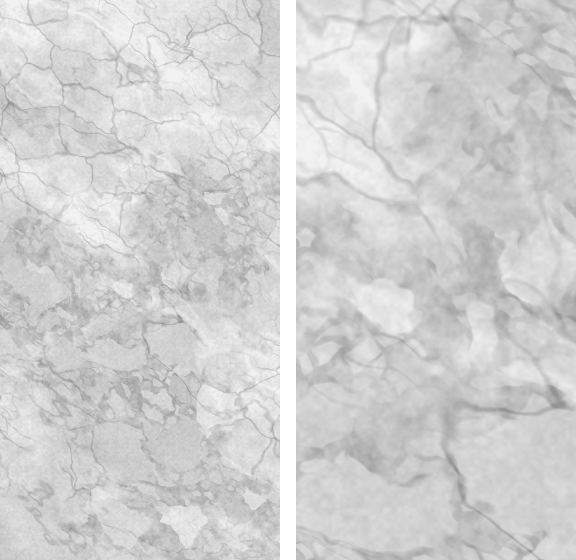
Left: the whole. Right: its middle third, enlarged.
Write a WebGL 1 fragment shader that draws this texture.

```glsl
precision highp float;
// Pale grey brecciated marble: broken clasts in a granular matrix, smooth slabs and diagonal veins.

uniform vec2 u_resolution;

const vec2 GRAIN_DIR = vec2(0.8, -0.6);

float hash(vec2 p) {
  return fract(sin(dot(p, vec2(127.1, 311.7))) * 43758.5453);
}

vec2 hash2(vec2 p) {
  return vec2(hash(p), hash(p + 57.3));
}

float noise(vec2 p) {
  vec2 i = floor(p);
  vec2 f = fract(p);
  f = f * f * (3.0 - 2.0 * f);
  float low = mix(hash(i), hash(i + vec2(1.0, 0.0)), f.x);
  float high = mix(hash(i + vec2(0.0, 1.0)), hash(i + 1.0), f.x);
  return mix(low, high, f.y);
}

// Layered noise, centred on zero
float fbm(vec2 p) {
  float sum = 0.0;
  float gain = 0.5;
  for (int i = 0; i < 5; i++) {
    sum += gain * (noise(p) - 0.5);
    p = mat2(1.6, 1.2, -1.2, 1.6) * p + 7.1;
    gain *= 0.52;
  }
  return sum;
}

// Turns and stretches space along the diagonal grain of the stone
vec2 alongGrain(vec2 p, float stretch) {
  vec2 across = vec2(-GRAIN_DIR.y, GRAIN_DIR.x);
  return vec2(dot(p, GRAIN_DIR) / stretch, dot(p, across));
}

// Voronoi cells: x = distance to the border, y = random id
vec2 cells(vec2 p) {
  vec2 base = floor(p);
  vec2 f = fract(p);
  vec2 home = vec2(0.0);
  vec2 toHome = vec2(0.0);
  float nearest = 8.0;
  for (int j = -1; j <= 1; j++) {
    for (int i = -1; i <= 1; i++) {
      vec2 g = vec2(float(i), float(j));
      vec2 r = g + 0.1 + 0.8 * hash2(base + g) - f;
      float d = dot(r, r);
      if (d < nearest) {
        nearest = d;
        home = g;
        toHome = r;
      }
    }
  }
  float border = 8.0;
  for (int j = -1; j <= 1; j++) {
    for (int i = -1; i <= 1; i++) {
      vec2 g = home + vec2(float(i), float(j));
      vec2 r = g + 0.1 + 0.8 * hash2(base + g) - f;
      vec2 gap = r - toHome;
      if (dot(gap, gap) > 0.0001) {
        border = min(border, dot(0.5 * (toHome + r), normalize(gap)));
      }
    }
  }
  return vec2(border, hash(base + home + 91.7));
}

// Coverage of the clasts in one cell layer; share sets how many cells are filled
float clastMask(vec2 cell, float gap, float soft, float share) {
  return smoothstep(gap, gap + soft, cell.x) * smoothstep(-0.06, 0.06, share - cell.y);
}

float clastTone(float id, float dark, float light) {
  return mix(dark, light, fract(id * 17.3));
}

// Thin wandering line where the noise crosses zero
float vein(vec2 p, float scale, float width) {
  return 1.0 - smoothstep(0.0, width * scale, abs(fbm(p * scale)));
}

void main() {
  vec2 p = gl_FragCoord.xy / u_resolution.x;

  // Crooked coordinates shared by clasts and cracks
  vec2 bend = vec2(fbm(p * 5.0), fbm(p * 5.0 + 17.0));
  vec2 ripple = vec2(noise(p * 45.0), noise(p * 45.0 + 31.0)) - 0.5;
  vec2 warped = p + 0.17 * bend + 0.010 * ripple;
  vec2 q = alongGrain(warped, 1.45);
  float cloud = fbm(q * 3.5 + 4.0);

  // Crushed zones: an upright column and a diagonal belt
  float column = exp(-pow((p.x - 0.55) / 0.24, 2.0));
  float belt = exp(-pow((alongGrain(p, 1.0).y - 0.80) / 0.26, 2.0));
  float crush = 1.3 * fbm(q * 3.0 + 23.0) + 0.35 * fbm(p * 16.0) + 0.16 * column + 0.24 * belt;
  float broken = smoothstep(0.02, 0.22, crush);

  // Granular matrix with three sizes of clasts
  vec2 small = cells(q * 40.0);
  vec2 medium = cells(q * 18.0 + 5.0);
  vec2 large = cells(q * 7.5 + 11.0);
  float rubble = 0.745 + 0.26 * fbm(p * 48.0) + 0.16 * cloud;
  rubble = mix(rubble, clastTone(small.y, 0.76, 0.87), 0.75 * clastMask(small, 0.07, 0.14, 0.55));
  rubble = mix(rubble, clastTone(medium.y, 0.77, 0.89), 0.85 * clastMask(medium, 0.07, 0.08, 0.45));
  rubble = mix(rubble, clastTone(large.y, 0.79, 0.90) + 0.12 * cloud,
               0.9 * clastMask(large, 0.05, 0.04, 0.42));

  // Smooth slabs with fading cracks
  float slab = clastTone(large.y, 0.845, 0.895) + 0.26 * cloud + 0.10 * fbm(p * 22.0);
  float crack = 1.0 - smoothstep(0.0, 0.045, large.x);
  float fineCrack = 1.0 - smoothstep(0.0, 0.09, medium.x);
  slab -= 0.13 * crack * smoothstep(0.25, 0.7, noise(p * 7.0 + 3.0));
  slab -= 0.08 * fineCrack * smoothstep(0.5, 0.8, noise(p * 6.0 + 40.0));
  float tone = mix(slab, rubble, broken);

  // Dark diagonal veins and pale healed seams
  vec2 veinSpace = alongGrain(p + 0.06 * bend, 2.2);
  float fade = smoothstep(0.3, 0.75, noise(p * 5.0 + 60.0));
  tone -= 0.12 * fade * vein(veinSpace + 2.0, 4.0, 0.004);
  tone -= 0.08 * (1.0 - fade) * vein(veinSpace + 9.0, 7.0, 0.003);
  tone += 0.05 * vein(veinSpace + 14.0, 3.0, 0.010);

  // Fine crystalline grain
  tone += 0.05 * (noise(p * 120.0) - 0.5) + 0.035 * (noise(p * 230.0) - 0.5);
  gl_FragColor = vec4(vec3(clamp(tone, 0.58, 0.95)), 1.0);
}
```
